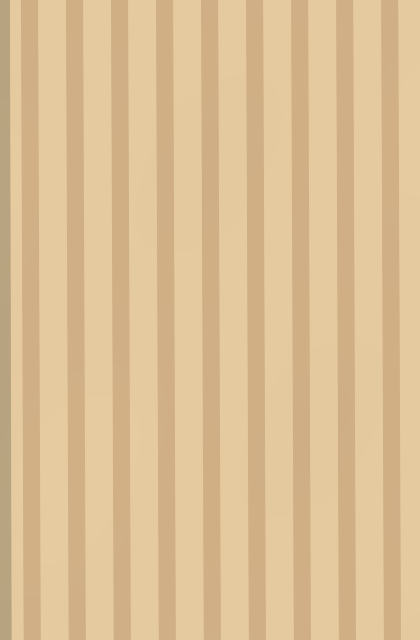
Reproduce this pattern procedurally as a Shadertoy shader.

```glsl
// Nine slightly leaning tan stripes on cream, with a narrow grey-tan band at the left edge.
#define PERIOD 0.1072
#define STRIPE_WIDTH 0.0408
#define FIRST_CENTER 0.0702
#define STRIPE_LEAN 0.0065
#define BAND_WIDTH 0.0237
#define BAND_LEAN 0.0040
#define EDGE_SOFTNESS 0.0012
#define TONE_VARIATION 0.003
#define CREAM vec3(0.898, 0.792, 0.624)
#define TAN vec3(0.816, 0.687, 0.524)
#define GREY_TAN vec3(0.722, 0.640, 0.502)

// Coverage of a shape from its signed distance, negative inside
float coverage(float signedDistance) {
    float halfEdge = max(EDGE_SOFTNESS, 0.6 / iResolution.x);
    return 1.0 - smoothstep(-halfEdge, halfEdge, signedDistance);
}

// Distance to the nearest stripe in a row with equal spacing
float stripeDistance(float x) {
    float offset = mod(x - FIRST_CENTER + 0.5 * PERIOD, PERIOD) - 0.5 * PERIOD;
    return abs(offset) - 0.5 * STRIPE_WIDTH;
}

// Faint, broad unevenness of tone
float softTone(vec2 p) {
    return 0.6 * sin(5.0 * p.x + 3.0 * p.y) + 0.4 * sin(11.0 * p.y - 7.0 * p.x);
}

void mainImage(out vec4 fragColor, in vec2 fragCoord) {
    vec2 uv = fragCoord / iResolution.xy;
    float drop = 1.0 - uv.y;

    // Stripes drift right toward the bottom
    vec3 color = mix(CREAM, TAN, coverage(stripeDistance(uv.x - STRIPE_LEAN * drop)));

    // Left band widens toward the bottom
    float bandEdge = BAND_WIDTH + BAND_LEAN * drop;
    color = mix(color, GREY_TAN, coverage(uv.x - bandEdge));

    color += TONE_VARIATION * softTone(uv);
    fragColor = vec4(color, 1.0);
}
```
